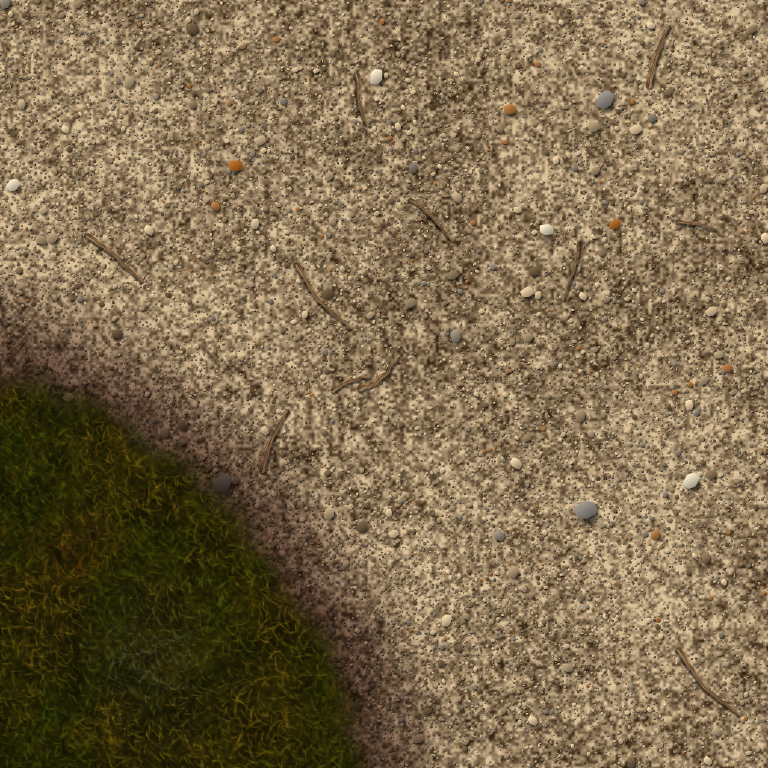
Give the GLSL for this texture, as a three.js fragment shader.

```glsl
varying vec2 vUv;

float hash(vec2 p) {
  return fract(sin(dot(p, vec2(127.1, 311.7))) * 43758.55);
}

float noise(vec2 p) {
  vec2 i = floor(p), f = fract(p);
  f = f * f * (3. - 2. * f);
  return mix(mix(hash(i), hash(i + vec2(1, 0)), f.x),
             mix(hash(i + vec2(0, 1)), hash(i + vec2(1, 1)), f.x), f.y);
}

vec2 turn(vec2 p, float a) {
  return vec2(cos(a) * p.x + sin(a) * p.y, cos(a) * p.y - sin(a) * p.x);
}

float fbm(vec2 p) {
  float sum = 0., amp = .53;
  for (int i = 0; i < 4; i++) {
    sum += amp * noise(p);
    p = turn(p, .6) * 2.03 + 17.3;
    amp *= .5;
  }
  return sum;
}

float spot(vec2 p, vec2 center, float radius) {
  vec2 d = (p - center) / radius;
  return exp(-dot(d, d));
}

// Faceted stone with contact shadow, lit from the upper left
void stone(inout vec3 c, vec2 q, float radius, float angle, vec3 tint, float aa) {
  vec2 s = turn(q, angle) * vec2(1, 1.3);
  float facet = max(max(abs(s.x), abs(s.y)), abs(s.x + s.y) * .75);
  float d = mix(length(s), facet, .8);
  float under = length(q + vec2(-.25, .4) * radius);
  c *= .4 + .6 * smoothstep(radius * .5, radius * 1.25, under);
  tint *= .95 + .3 * dot(q / radius, vec2(-.5, .8));
  c = mix(c, tint, 1. - smoothstep(radius - aa, radius + aa, d));
}

// Jittered grid of stones
void gravel(inout vec3 c, vec2 p, float scale, float density, float seed) {
  vec2 cell = floor(p * scale);
  for (int k = 0; k < 9; k++) {
    vec2 id = cell + vec2(mod(float(k), 3.), floor(float(k) / 3.)) - 1.;
    if (hash(id + seed) > density) continue;
    vec2 jitter = vec2(hash(id + seed + 3.1), hash(id + seed + 7.7));
    float pick = hash(id + seed + 11.3), size = hash(id + seed + 19.9);
    vec3 tint = mix(vec3(.4, .32, .22), vec3(.88, .78, .62), pick);
    tint = mix(tint, vec3(.5, .47, .43), step(.87, jitter.y) * .8);
    tint = mix(tint, vec3(.66, .44, .24), step(.96, pick));
    stone(c, p * scale - id - jitter, .16 + .22 * size * size,
          jitter.x * 6.28, tint, .0007 * scale);
  }
}

// Bent tapering twig between two ends
void twig(inout vec3 c, vec2 p, vec4 ends, float bend, float width) {
  vec2 axis = ends.zw - ends.xy, q = p - ends.xy;
  float len = length(axis);
  vec2 dir = axis / len;
  float t = clamp(dot(q, dir) / len, 0., 1.);
  float off = dot(q, vec2(-dir.y, dir.x)) - bend * sin(t * 3.14);
  off -= .004 * (noise(vec2(t * 6., len * 90.)) - .5);
  float along = dot(q, dir) - t * len, w = width * (1. - .6 * t);
  float shadow = length(vec2(off + sign(dir.x) * .002, along));
  c *= .5 + .5 * smoothstep(w, w + .003, shadow);
  vec3 bark = mix(vec3(.3, .21, .13), vec3(.7, .55, .38), noise(vec2(t * 12., off * 900.)));
  c = mix(c, bark, 1. - smoothstep(w - .001, w + .001, length(vec2(off, along))));
}

// Layer of thin blades at random angles
void blades(inout vec3 c, vec2 p, float scale, float seed, vec3 tint) {
  vec2 cell = floor(p * scale);
  for (int k = 0; k < 9; k++) {
    vec2 id = cell + vec2(mod(float(k), 3.), floor(float(k) / 3.)) - 1.;
    float h = hash(id + seed);
    vec2 q = p * scale - id - vec2(h, hash(id + seed + 5.3));
    q = turn(q, .4 + 2.4 * hash(id + seed + 9.1));
    q.y += .3 * q.x * q.x;
    float mask = (1. - smoothstep(.02, .15, abs(q.y))) * (1. - smoothstep(.2, .8, abs(q.x)));
    c = mix(c, tint * (.4 + 1.1 * h), mask * .6);
  }
}

vec3 soil(vec2 p) {
  float tone = .5 * fbm(p * 7.) + .9 * fbm(p * 95.) + .75 * noise(p * 260.) - .49;
  tone += .1 * spot(p, vec2(.08, .7), .2) + .07 * spot(p, vec2(.9, .4), .25);
  tone -= .16 * spot(p, vec2(.75, .57), .1) + .15 * spot(p, vec2(.67, .17), .1);
  vec3 c = mix(vec3(.22, .15, .08), vec3(.86, .76, .6), clamp(tone, 0., 1.));
  float patches = smoothstep(.3, .65, fbm(p * 9. + 4.));
  gravel(c, p, 165., .4 + .4 * patches, 1.);
  gravel(c, p, 95., .12 + .28 * patches, 23.);
  gravel(c, p, 46., .1, 51.);
  return c;
}

vec3 turf(vec2 p) {
  vec3 c = mix(vec3(.06, .06, .01), vec3(.22, .19, .02), fbm(p * 40.));
  float dry = smoothstep(.3, .7, fbm(p * 14. + 8.));
  vec3 tint = mix(vec3(.15, .2, .02), vec3(.29, .23, .04), dry);
  tint = mix(tint, vec3(.3, .15, .03), .7 * spot(p, vec2(.1, .28), .045));
  tint = mix(tint, vec3(.2, .21, .15), .8 * spot(p, vec2(.195, .14), .065));
  for (float k = 0.; k < 4.; k++)
    blades(c, turn(p, k * .3), 48. + 17. * k, k * 31., tint);
  return c * (.7 + .6 * noise(p * 230.));
}

void main() {
  vec2 p = vUv;
  vec3 c = soil(p);

  // Fallen twigs
  twig(c, p, vec4(.115, .693, .185, .633), .003, .003);
  twig(c, p, vec4(.388, .655, .458, .573), -.009, .003);
  twig(c, p, vec4(.341, .388, .374, .464), .005, .004);
  twig(c, p, vec4(.844, .889, .87, .964), .004, .004);
  twig(c, p, vec4(.466, .902, .477, .837), -.003, .003);
  twig(c, p, vec4(.434, .492, .48, .51), .004, .003);
  twig(c, p, vec4(.47, .494, .516, .532), -.005, .004);
  twig(c, p, vec4(.885, .154, .964, .069), -.009, .003);
  twig(c, p, vec4(.536, .74, .586, .688), .004, .002);
  twig(c, p, vec4(.753, .681, .732, .609), .004, .002);
  twig(c, p, vec4(.883, .711, .94, .695), .005, .002);

  // Larger stones
  vec3 slate = vec3(.54, .52, .49), chalk = vec3(.86, .81, .7), rust = vec3(.66, .38, .13);
  stone(c, p - vec2(.788, .87), .012, 1.2, slate, .001);
  stone(c, p - vec2(.763, .336), .014, .5, slate, .001);
  stone(c, p - vec2(.9, .374), .011, 1., chalk, .001);
  stone(c, p - vec2(.49, .9), .01, 1.5, chalk, .001);
  stone(c, p - vec2(.307, .784), .009, .2, rust, .001);
  stone(c, p - vec2(.801, .708), .007, .8, rust, .001);
  stone(c, p - vec2(.017, .759), .009, .9, chalk, .001);
  stone(c, p - vec2(.712, .701), .009, .1, chalk, .001);
  stone(c, p - vec2(.289, .37), .013, 1.1, slate, .001);

  // Shaded rim and turf in the lower left corner
  vec2 corner = pow(p / vec2(.47, .51), vec2(1.6));
  float edge = (pow(corner.x + corner.y, .625) - 1.) * .46;
  edge += .035 * (fbm(p * 24.) - .5);
  c *= mix(vec3(.5, .42, .42), vec3(1), smoothstep(-.01, .15, edge));
  c = mix(turf(p), c, smoothstep(-.025, .025, edge));
  gl_FragColor = vec4(c, 1);
}
```
